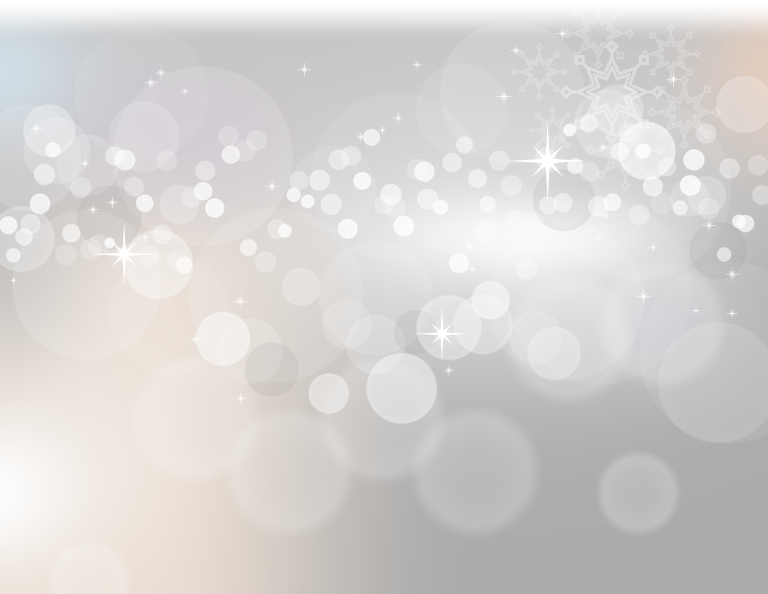
Give the GLSL for this background, as a Shadertoy shader.

```glsl
// Pale silver and peach holiday backdrop: a band of bokeh discs, sparkles and faint snowflakes.

// Colours
const vec3 WHITE = vec3(0.99);
const vec3 WARM = vec3(0.91, 0.86, 0.815);
const vec3 GREY = vec3(0.67);
const vec3 SILVER = vec3(0.775);
const vec3 SHADE = vec3(0.55);
const vec3 LILAC = vec3(0.80, 0.765, 0.805);
const vec3 PEACH = vec3(0.89, 0.80, 0.74);
const vec3 ICE = vec3(0.82, 0.87, 0.90);
const vec3 STEEL = vec3(0.75, 0.75, 0.78);

// Layout, in canvas heights
const float WIDTH = 1.293;
const vec2 FLAKE_CENTRE = vec2(1.03, 0.845);
const int LARGE_COUNT = 16;
const int MEDIUM_COUNT = 30;
const int SMALL_COUNT = 90;
const int TWINKLE_COUNT = 36;
const int SOFT_COUNT = 6;
const int FLAKE_COUNT = 6;
const float SECTOR = 0.785398;

#define PIXEL (1.0 / iResolution.y)

// Four random values from an index and a layer seed
vec4 hash(int index, float seed) {
    vec4 h = fract((float(index) + 1.0) * vec4(0.1031, 0.1030, 0.0973, 0.1099) + seed * 0.137);
    h += dot(h, h.wzxy + 33.33);
    return fract((h.xxyz + h.yzzw) * h.zywx);
}

// Soft elliptical blob
float glow(vec2 p, vec2 centre, vec2 radii) {
    vec2 d = (p - centre) / radii;
    return exp(-dot(d, d));
}

// Crisp disc with a slightly brighter rim
float disc(vec2 d, float radius) {
    float r = length(d);
    float fill = 1.0 - smoothstep(radius - PIXEL, radius + PIXEL, r);
    return fill * (0.85 + 0.15 * smoothstep(0.75, 1.0, r / radius));
}

// Out-of-focus disc with a feathered rim
float softDisc(vec2 d, float radius) {
    float r = length(d) / radius;
    return (1.0 - smoothstep(0.82, 1.12, r)) * (0.7 + 0.3 * smoothstep(0.3, 0.95, r));
}

// Tapered four-point cross
float cross4(vec2 d, float size, float thickness) {
    vec2 a = abs(d) / size;
    vec2 gap = (a.yx - thickness * max(1.0 - a, 0.0)) * size / PIXEL;
    vec2 ray = clamp(0.6 - gap, 0.0, 1.0) * step(a, vec2(1.0));
    return max(ray.x, ray.y);
}

// Sparkle: long cross, shorter diagonals and a glowing core
float sparkle(vec2 d, float size) {
    vec2 diagonal = vec2(d.x + d.y, d.x - d.y) * 0.7071;
    float rays = max(cross4(d, size, 0.05), cross4(diagonal, size * 0.55, 0.08));
    float r = length(d) / size;
    return clamp(rays + exp(-r * r * 45.0) + 0.25 * exp(-r * r * 6.0), 0.0, 1.0);
}

float segment(vec2 p, vec2 a, vec2 b) {
    vec2 ab = b - a;
    return length(p - a - ab * clamp(dot(p - a, ab) / dot(ab, ab), 0.0, 1.0));
}

// Snowflake: nested eight-point star outlines with diamond tips
float snowflake(vec2 d, float size) {
    d /= size;
    float angle = mod(atan(d.y, d.x + 1e-6) + SECTOR * 0.5, SECTOR) - SECTOR * 0.5;
    vec2 q = length(d) * vec2(cos(angle), abs(sin(angle)));
    vec2 tip = vec2(0.64, 0.0), notch = vec2(0.34, 0.141);
    float dist = min(segment(q, tip, notch), segment(q, tip * 0.72, notch * 0.72));
    dist = min(dist, segment(q, tip, vec2(0.76, 0.0)));
    dist = min(dist, abs(abs(q.x - 0.85) + q.y - 0.09) * 0.7);
    return 1.0 - smoothstep(0.012, 0.025 + PIXEL / size, dist);
}

vec3 backdrop(vec2 p) {
    vec3 lower = mix(WARM, GREY, smoothstep(0.25, 0.8, p.x));
    vec3 col = mix(lower, SILVER, smoothstep(0.5, 0.82, p.y));
    col = mix(col, vec3(0.73), 0.8 * glow(p, vec2(0.0, 0.58), vec2(0.15, 0.2)));
    col = mix(col, LILAC, 0.8 * glow(p, vec2(0.3, 0.78), vec2(0.22, 0.12)));
    col = mix(col, ICE, glow(p, vec2(0.0, 0.88), vec2(0.15, 0.12)));
    col = mix(col, PEACH, glow(p, vec2(1.31, 0.88), vec2(0.12, 0.14)));
    col = mix(col, STEEL, 0.8 * glow(p, vec2(1.08, 0.46), vec2(0.2, 0.13)));
    col = mix(col, WHITE, 0.55 * glow(p, vec2(0.8, 0.57), vec2(0.34, 0.23)));
    col = mix(col, WHITE, 0.9 * glow(p, vec2(0.88, 0.6), vec2(0.24, 0.075)));
    col = mix(col, WHITE, 0.35 * glow(p, vec2(0.15, 0.25), vec2(0.2, 0.24)));
    col = mix(col, WHITE, glow(p, vec2(-0.02, 0.17), vec2(0.15, 0.13)));
    return mix(col, vec3(1.0), smoothstep(0.93, 1.0, p.y));
}

void mainImage(out vec4 fragColor, in vec2 fragCoord) {
    vec2 p = fragCoord / iResolution.y;
    vec3 col = backdrop(p);

    // Feathered discs along the lower edge of the band
    for (int i = 0; i < SOFT_COUNT; i++) {
        float x = 0.33 + 0.157 * float(i);
        float y = 0.25 + 0.045 * cos(3.14159 * float(i)) + 0.25 * smoothstep(0.8, 1.1, x);
        col = mix(col, WHITE, 0.22 * softDisc(p - vec2(x, y), 0.105));
    }
    col = mix(col, WHITE, 0.25 * softDisc(p - vec2(1.075, 0.17), 0.068));
    col = mix(col, WHITE, 0.25 * softDisc(p - vec2(0.15, 0.02), 0.068));

    // Large faint discs
    for (int i = 0; i < LARGE_COUNT; i++) {
        vec4 h = hash(i, 1.0);
        vec2 centre = vec2((float(i) + h.x) / float(LARGE_COUNT) * WIDTH, 0.6 + 0.5 * (h.y - 0.5));
        col = mix(col, WHITE, mix(0.05, 0.15, h.w) * disc(p - centre, mix(0.07, 0.16, h.z)));
    }

    // Snowflakes around the largest one
    float flakes = snowflake(p - FLAKE_CENTRE, 0.09);
    for (int i = 0; i < FLAKE_COUNT; i++) {
        float turn = float(i) * 1.047 + 0.7;
        vec2 offset = vec2(0.13 * cos(turn), 0.1 * sin(turn));
        flakes = max(flakes, 0.6 * snowflake(p - FLAKE_CENTRE - offset, mix(0.04, 0.075, hash(i, 5.0).x)));
    }
    col = mix(col, WHITE, 0.4 * flakes);

    // Medium discs dip toward the middle; a few are shaded
    for (int i = 0; i < MEDIUM_COUNT; i++) {
        vec4 h = hash(i, 2.0);
        float x = (float(i) + h.x) / float(MEDIUM_COUNT) * WIDTH;
        vec2 centre = vec2(x, 0.6 + 0.13 * cos(4.9 * x) + 0.36 * (h.y - 0.5));
        float shape = disc(p - centre, mix(0.03, 0.06, h.z));
        bool shaded = i % 6 == 4;
        col = mix(col, shaded ? SHADE : WHITE, shape * (shaded ? 0.14 : mix(0.18, 0.7, h.w * h.w)));
    }

    // Small bright dots, densest along the rising band
    for (int i = 0; i < SMALL_COUNT; i++) {
        vec4 h = hash(i, 3.0);
        float x = (float(i) + h.x) / float(SMALL_COUNT) * WIDTH;
        float scatter = h.y + fract(h.z * 7.31) - 1.0;
        vec2 centre = vec2(x, mix(0.63, 0.72, x / WIDTH) + 0.16 * scatter);
        col = mix(col, vec3(1.0), mix(0.2, 0.95, h.w) * disc(p - centre, mix(0.018, 0.008, h.w * h.z)));
    }

    // Tiny twinkles and three main sparkles
    float light = 0.0;
    for (int i = 0; i < TWINKLE_COUNT; i++) {
        vec4 h = hash(i, 4.0);
        vec2 centre = vec2(h.x * WIDTH, mix(0.3, 0.95, sqrt(h.y)));
        light = max(light, 0.8 * sparkle(p - centre, mix(0.006, 0.013, h.z)));
    }
    light = max(light, sparkle(p - vec2(0.209, 0.572), 0.052));
    light = max(light, sparkle(p - vec2(0.922, 0.729), 0.066));
    light = max(light, sparkle(p - vec2(0.744, 0.438), 0.044));
    fragColor = vec4(mix(col, vec3(1.0), light), 1.0);
}
```
